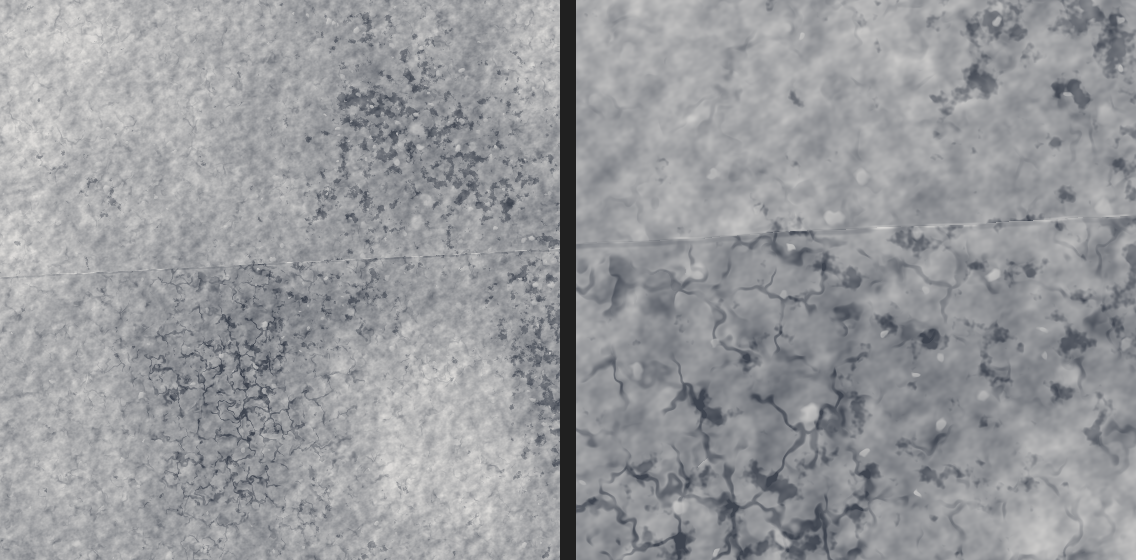
Left: the whole. Right: its middle third, enlarged.
This texture is drawn by a WebGL 2 fragment shader. Its source:

```glsl
#version 300 es
precision highp float;
// Weathered grey stone ground with broken cracks, dark grit, pale pebbles and a faint seam.

uniform vec2 u_resolution;
out vec4 fragColor;

vec2 hash2(vec2 cell) {
    vec3 h = fract(cell.xyx * vec3(0.1031, 0.1030, 0.0973));
    h += dot(h, h.yzx + 33.33);
    return fract((h.xx + h.yz) * h.zy);
}

float gradientNoise(vec2 p) {
    vec2 i = floor(p), f = fract(p);
    vec2 u = f * f * f * (f * (f * 6.0 - 15.0) + 10.0);
    vec2 e = vec2(0.0, 1.0);
    float a = dot(hash2(i) * 2.0 - 1.0, f);
    float b = dot(hash2(i + e.yx) * 2.0 - 1.0, f - e.yx);
    float c = dot(hash2(i + e.xy) * 2.0 - 1.0, f - e.xy);
    float d = dot(hash2(i + e.yy) * 2.0 - 1.0, f - e.yy);
    return mix(mix(a, b, u.x), mix(c, d, u.x), u.y);
}

float fbm(vec2 p, int octaves) {
    float sum = 0.0, amplitude = 0.5;
    for (int i = 0; i < octaves; i++) {
        sum += amplitude * gradientNoise(p);
        p = mat2(1.6, 1.2, -1.2, 1.6) * p + 17.3;
        amplitude *= 0.6;
    }
    return sum;
}

// Soft elliptical stain, 1 at its centre.
float stain(vec2 p, vec2 centre, vec2 radius) {
    vec2 d = (p - centre) / radius;
    return exp(-dot(d, d));
}

// Gap between the two nearest cell centres: 0 along the borders of angular cells.
float cellBorder(vec2 p) {
    float nearest = 9.0, second = 9.0;
    for (int y = -1; y <= 1; y++) {
        for (int x = -1; x <= 1; x++) {
            vec2 id = floor(p) + vec2(x, y);
            float d = length(p - id - hash2(id + 29.0));
            second = min(second, max(nearest, d));
            nearest = min(nearest, d);
        }
    }
    return second - nearest;
}

// Scattered irregular stones: x is coverage, y is shading across the stone.
vec2 pebbles(vec2 p, float scale, float share) {
    vec2 g = p * scale, result = vec2(0.0);
    vec2 ragged = 0.35 * vec2(fbm(g * 2.2, 2), fbm(g * 2.2 + 50.0, 2));
    for (int y = -1; y <= 1; y++) {
        for (int x = -1; x <= 1; x++) {
            vec2 id = floor(g) + vec2(x, y), pick = hash2(id + 71.0);
            vec2 d = g + ragged - id - hash2(id + 13.0);
            float turn = 6.28 * fract(pick.y * 7.0);
            d += 0.35 * dot(d, vec2(cos(turn), sin(turn))) * vec2(cos(turn), sin(turn));
            float radius = mix(0.16, 0.5, pick.y * pick.y);
            float cover = smoothstep(radius, radius * 0.45, length(d)) * step(pick.x, share);
            cover *= 0.5 + 0.5 * fract(pick.y * 13.0);
            if (cover > result.x) result = vec2(cover, dot(d, vec2(-0.5, 0.8)));
        }
    }
    return result;
}

void main() {
    vec2 p = gl_FragCoord.xy / u_resolution;

    // The two slabs carry unrelated grain on either side of the seam.
    float seamOffset = p.y - 0.505 - 0.05 * p.x - 0.002 * gradientNoise(vec2(p.x * 45.0, 2.5));
    float lower = smoothstep(0.001, -0.001, seamOffset);
    vec2 q = p + step(seamOffset, 0.0) * vec2(3.7, 1.9);

    // Broad pale and dark stains with ragged outlines.
    vec2 w = p + 0.22 * vec2(fbm(q * 6.0, 5), fbm(q * 6.0 + 40.0, 5));
    float pale = stain(w, vec2(0.08, 0.87), vec2(0.28, 0.24))
        + 1.1 * stain(w, vec2(0.75, 0.17), vec2(0.2, 0.18))
        + 0.6 * stain(w, vec2(0.03, 0.57), vec2(0.12, 0.15))
        + 0.9 * stain(w, vec2(0.99, 0.93), vec2(0.08, 0.1))
        + 0.5 * stain(w, vec2(0.1, 0.2), vec2(0.14, 0.14));
    float veined = lower * stain(w, vec2(0.43, 0.3), vec2(0.2, 0.28));
    float gritty = stain(w, vec2(0.84, 0.72), vec2(0.2, 0.19))
        + 0.9 * stain(w, vec2(0.64, 0.84), vec2(0.1, 0.2))
        + 1.2 * stain(w, vec2(0.98, 0.3), vec2(0.09, 0.24))
        + 0.7 * stain(w, vec2(0.58, 0.46), vec2(0.16, 0.1))
        + 0.7 * stain(w, vec2(0.7, 0.05), vec2(0.14, 0.07))
        + 0.5 * stain(w, vec2(0.15, 0.68), vec2(0.09, 0.09));
    gritty = min(gritty, 1.2);
    float tone = 0.652 + 0.115 * pale - 0.085 * veined - 0.06 * gritty;

    // Mottling, slanted relief and crisp grain.
    float patches = fbm(q * 10.0 + 5.0, 4);
    vec2 slanted = mat2(0.88, -0.48, 0.48, 0.88) * q * vec2(30.0, 42.0);
    float relief = fbm(slanted, 4) - fbm(slanted + vec2(0.25, -0.3), 4);
    tone += 0.2 * patches + 0.2 * relief + 0.2 * fbm(q * 50.0, 3) + 0.1 * fbm(q * 115.0, 2);

    // Thin angular cracks, broken into short branching pieces.
    vec2 bent = q + 0.035 * vec2(fbm(q * 38.0, 3), fbm(q * 38.0 + 9.0, 3));
    float broken = fbm(q * 34.0 + 31.0, 3) + 0.5 * patches + 0.16 * veined;
    float crack = smoothstep(0.17, 0.03, cellBorder(bent * vec2(34.0, 26.0)))
        * smoothstep(-0.02, 0.18, broken);
    float faint = smoothstep(0.15, 0.02, cellBorder(bent * 17.0 + 6.0)) * smoothstep(-0.1, 0.2, broken);
    tone -= crack * (0.05 + 0.17 * veined) + 0.08 * faint;

    // Clustered dark grit.
    float grit = smoothstep(0.08, 0.25,
        fbm(q * 48.0 + 60.0, 4) + 0.5 * patches + 0.29 * gritty + 0.13 * veined - 0.04 * pale - 0.19);
    tone -= 0.2 * grit;

    // Pale stones, denser among the grit.
    vec2 small = pebbles(q, 52.0, 0.04 + 0.17 * gritty);
    vec2 large = pebbles(q + 8.0, 25.0, 0.06 + 0.06 * gritty);
    tone = mix(tone, 0.77 + 0.25 * small.y, 0.85 * small.x);
    tone = mix(tone, 0.76 + 0.12 * large.y + 0.2 * relief, 0.8 * large.x);

    // Dashed pale seam with a dark lip beneath.
    float dash = smoothstep(0.0, 0.2, gradientNoise(vec2(p.x * 40.0, 7.5)));
    tone += 0.1 * dash * smoothstep(0.0018, 0.0004, abs(seamOffset));
    tone -= 0.07 * (1.0 - dash) * smoothstep(0.0025, 0.0006, abs(seamOffset + 0.0015));

    // Cool tint that deepens in the shadows.
    tone = clamp(tone, 0.27, 0.86);
    vec3 colour = tone + vec3(-0.004, 0.0, 0.009) + (0.65 - tone) * vec3(-0.05, 0.0, 0.09);
    fragColor = vec4(colour, 1.0);
}
```
